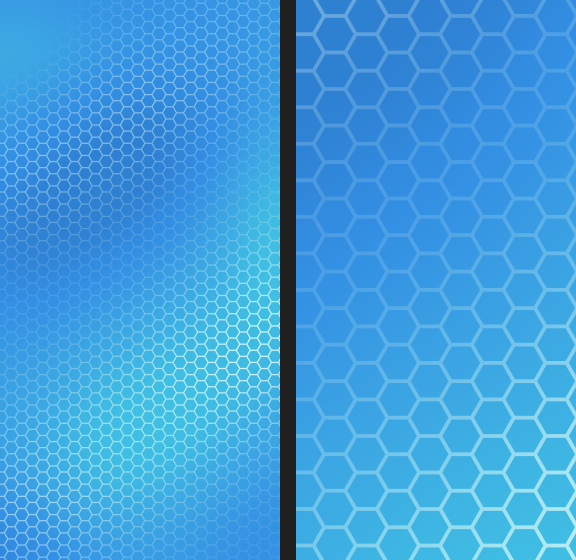
Left: the whole. Right: its middle third, enlarged.
This pattern is drawn by a WebGL 1 fragment shader. Its source:

```glsl
precision highp float;
// Flat-topped honeycomb of fine pale lines, 46 cells high, on a soft blue field.
// Rotated Gaussian glows shape both the background tone and the line opacity;
// the cells come from the nearer of two interleaved rectangular grids.
uniform vec2 u_resolution;

// Gaussian glow with its long axis turned by angle.
float glow(vec2 p, vec2 center, vec2 radius, float angle) {
  float c = cos(angle);
  float s = sin(angle);
  vec2 d = p - center;
  d = vec2(c * d.x + s * d.y, c * d.y - s * d.x) / radius;
  return exp(-dot(d, d));
}

// Distance to the nearest cell border, for cells one unit high.
float hexBorder(vec2 q) {
  vec2 period = vec2(1.73205, 1.0);
  vec2 a = mod(q, period) - 0.5 * period;
  vec2 b = mod(q + 0.5 * period, period) - 0.5 * period;
  vec2 local = abs(dot(a, a) < dot(b, b) ? a : b);
  return 0.5 - max(local.y, dot(local, vec2(0.866025, 0.5)));
}

// Background tone: 0 is deep blue, 1 is bright cyan.
float backgroundTone(vec2 p) {
  float tone = 0.51;
  tone -= 0.50 * glow(p, vec2(0.42, 1.38), vec2(0.52, 0.31), 0.65);
  tone -= 0.17 * glow(p, vec2(0.00, 1.10), vec2(0.32, 0.28), 0.0);
  tone += 0.48 * glow(p, vec2(0.54, 0.48), vec2(0.55, 0.31), 0.75);
  tone += 0.42 * glow(p, vec2(1.04, 1.15), vec2(0.26, 0.42), 0.0);
  tone += 0.16 * glow(p, vec2(0.04, 1.81), vec2(0.24, 0.17), 0.3);
  tone -= 0.42 * glow(p, vec2(0.00, 0.00), vec2(0.42, 0.30), 0.0);
  tone -= 0.20 * glow(p, vec2(1.00, 0.00), vec2(0.40, 0.40), 0.0);
  tone -= 0.12 * glow(p, vec2(0.45, 2.00), vec2(0.60, 0.14), 0.0);
  return clamp(tone, 0.0, 1.0);
}

vec3 blueRamp(float tone) {
  vec3 color = mix(vec3(0.18, 0.50, 0.82), vec3(0.20, 0.56, 0.89), smoothstep(0.0, 0.32, tone));
  color = mix(color, vec3(0.23, 0.64, 0.89), smoothstep(0.25, 0.62, tone));
  return mix(color, vec3(0.25, 0.75, 0.89), smoothstep(0.50, 1.0, tone));
}

// Lines shine along diagonal bands and fade out between them.
float lineOpacity(vec2 p) {
  float opacity = 0.08;
  opacity += 0.80 * glow(p, vec2(0.95, 0.79), vec2(0.48, 0.29), 0.55);
  opacity += 0.40 * glow(p, vec2(0.52, 1.63), vec2(0.60, 0.27), 0.60);
  opacity += 0.22 * glow(p, vec2(0.00, 1.42), vec2(0.28, 0.22), 0.0);
  opacity += 0.50 * glow(p, vec2(0.16, 0.24), vec2(0.60, 0.34), 0.60);
  opacity -= 0.20 * glow(p, vec2(0.00, 1.90), vec2(0.28, 0.28), 0.0);
  return clamp(opacity, 0.0, 1.0);
}

void main() {
  vec2 p = gl_FragCoord.xy / u_resolution.x;
  p.y *= 2.0 * u_resolution.x / u_resolution.y;
  vec3 color = blueRamp(backgroundTone(p));

  // Antialiased border, measured in cell heights.
  float pixel = 23.0 / u_resolution.x;
  float border = hexBorder(p * 23.0 + vec2(0.80, -0.23));
  float line = clamp((0.052 - border) / pixel + 0.5, 0.0, 1.0);
  color = mix(color, vec3(0.88, 0.99, 0.98), line * lineOpacity(p));

  gl_FragColor = vec4(color, 1.0);
}
```
